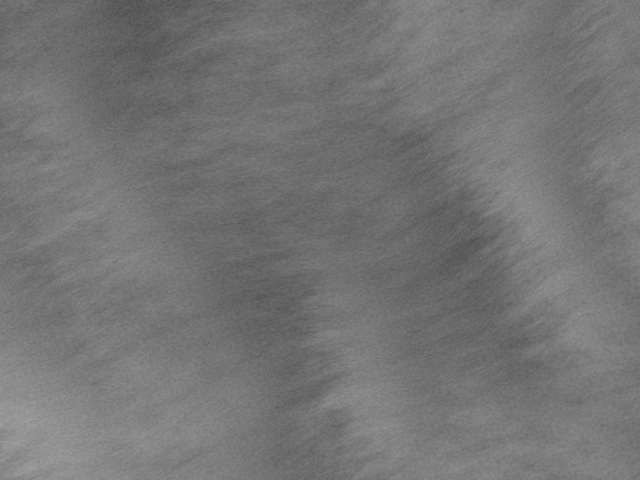
A WebGL 2 fragment shader for this texture:

```glsl
#version 300 es
precision highp float;
// Grey brushed surface: soft steep bands of light and shade lie under
// fine slanted fibres, faint scratches and a close grain.
// Every layer is gradient noise, stretched in a rotated frame.

#define BASE_GREY 0.421
#define BAND_PERIOD 0.365
#define BAND_AMOUNT 0.022
#define FOLD_AMOUNT 0.075
#define CLOUD_AMOUNT 0.065
#define GLOW_AMOUNT 0.11
#define RIGHT_LIFT 0.045
#define FIBRE_ANGLE 0.38
#define FIBRE_AMOUNT 0.042
#define GRAIN_AMOUNT 0.058
#define SCRATCH_AMOUNT 0.045

uniform vec2 u_resolution;
out vec4 outColor;

const float TAU = 6.2831853;

// Integer hash of a lattice cell, from 0 to 1
float hash(ivec2 cell) {
  uvec2 q = uvec2(cell) * uvec2(1597334673u, 3812015801u);
  uint h = (q.x ^ q.y) * 1597334673u;
  h = (h ^ (h >> 16)) * 2246822519u;
  h ^= h >> 13;
  return float(h >> 8) / 16777216.0;
}

float cornerSlope(ivec2 cell, vec2 offset) {
  float angle = TAU * hash(cell);
  return dot(vec2(cos(angle), sin(angle)), offset);
}

// Gradient noise, about -0.7 to 0.7
float noise(vec2 p) {
  ivec2 cell = ivec2(floor(p));
  vec2 f = fract(p);
  vec2 w = f * f * f * (f * (f * 6.0 - 15.0) + 10.0);
  float low = mix(cornerSlope(cell, f),
                  cornerSlope(cell + ivec2(1, 0), f - vec2(1, 0)), w.x);
  float high = mix(cornerSlope(cell + ivec2(0, 1), f - vec2(0, 1)),
                   cornerSlope(cell + ivec2(1, 1), f - vec2(1, 1)), w.x);
  return mix(low, high, w.y);
}

vec2 rotate(vec2 p, float angle) {
  float c = cos(angle), s = sin(angle);
  return vec2(c * p.x + s * p.y, c * p.y - s * p.x);
}

// Broad light and shade
float shading(vec2 p) {
  vec2 q = rotate(p, 0.524);
  float bend = max(p.y - 0.6, 0.0);
  float across = q.x - 0.6 * bend * bend + 0.16 * noise(p * 1.8 + 7.3);
  float strength = clamp(0.9 + 1.6 * noise(p * 2.3 + 31.7), 0.1, 1.8);
  float bands = cos(TAU * (across - 0.47) / BAND_PERIOD) * strength;
  float folds = noise(vec2(across * 5.5, q.y * 1.9) + 12.4);
  float clouds = noise(p * 2.4 + 3.1) + 0.5 * noise(p * 5.3 + 51.9);
  vec2 corner = p * vec2(1.7, 2.6);
  float glow = exp(-dot(corner, corner));
  float lift = smoothstep(0.55, 1.2, p.x + 0.35 * (p.y - 0.5));
  return BAND_AMOUNT * bands + FOLD_AMOUNT * folds + CLOUD_AMOUNT * clouds
       + GLOW_AMOUNT * glow + RIGHT_LIFT * lift;
}

// Slanted fibres, from wide soft strokes to thin short ones
float fibres(vec2 q) {
  float sum = 0.0;
  float weight = 0.85;
  vec2 frequency = vec2(6.0, 17.0);
  for (int i = 0; i < 4; i++) {
    sum += weight * noise(q * frequency + float(i) * 19.7);
    frequency *= vec2(1.85, 1.9);
    weight *= 0.85;
  }
  return sum;
}

// Sparse dark lines along the fibres
float scratches(vec2 q) {
  float longMarks = smoothstep(0.36, 0.62, noise(q * vec2(5.0, 48.0) + 83.2));
  float shortMarks = smoothstep(0.38, 0.62, noise(q * vec2(27.0, 110.0) + 41.6));
  float patches = smoothstep(-0.05, 0.35, noise(q * vec2(2.5, 6.0) + 64.1));
  return longMarks * patches + 0.7 * shortMarks;
}

void main() {
  vec2 p = gl_FragCoord.xy / u_resolution.y;
  vec2 q = rotate(p, FIBRE_ANGLE + 0.12 * noise(p * 2.0 + 17.0));

  // Fibres feather the edges of the broad shading
  float strands = fibres(q);
  vec2 feather = vec2(cos(FIBRE_ANGLE), sin(FIBRE_ANGLE)) * 0.035 * strands;
  float grain = 0.7 * noise(q * vec2(115.0, 190.0) + 9.4)
              + 0.6 * noise(rotate(p, 0.9) * 260.0 + 23.8);

  float grey = BASE_GREY + shading(p + feather);
  grey += FIBRE_AMOUNT * strands + GRAIN_AMOUNT * grain;
  grey -= SCRATCH_AMOUNT * scratches(q);
  outColor = vec4(vec3(clamp(grey, 0.0, 1.0)), 1.0);
}
```
